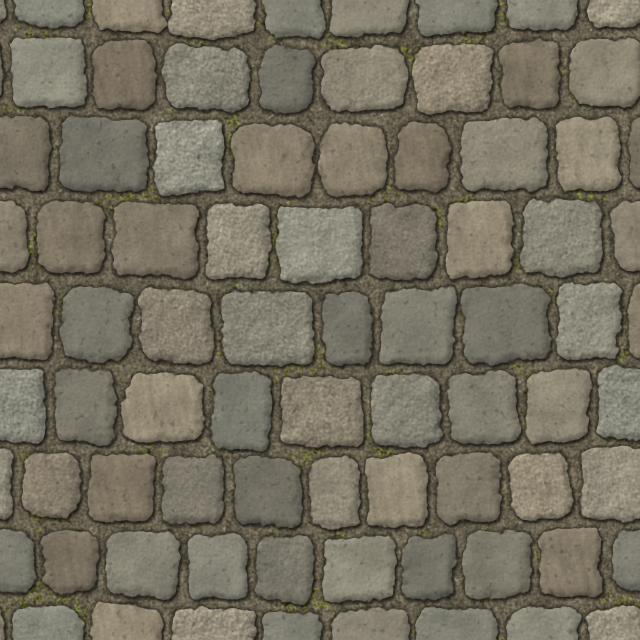
A Shadertoy shader for this texture:

```glsl
// Worn cobblestone paving: eight uneven courses of rounded setts in gritty soil.
// Each sett is a skewed rounded box between jittered joints, roughened and
// lit from the upper left with periodic gradient noise, so the tile is seamless.

const float TAU = 6.2831853;

vec3 hash3(vec2 p) {
    vec3 q = fract(p.xyx * vec3(.1031, .1030, .0973));
    q += dot(q, q.yxz + 33.33);
    return fract((q.xxy + q.yzz) * q.zyx);
}

float corner(vec2 cell, vec2 f, float period) {
    return dot(hash3(mod(cell, period) + 7.).xy * 2. - 1., f);
}

// Gradient noise with `period` cells across the canvas
float noise(vec2 uv, float period) {
    vec2 p = uv * period, i = floor(p), f = p - i;
    vec2 u = f * f * f * (f * (f * 6. - 15.) + 10.), e = vec2(1, 0);
    return mix(mix(corner(i, f, period), corner(i + e, f - e, period), u.x),
               mix(corner(i + e.yx, f - e.yx, period), corner(i + 1., f - 1., period), u.x), u.y);
}

float rowEdge(float row) {
    return row + .47 - .09 * sin(TAU * row / 8.);
}

float joint(float col, float row, float count) {
    return col + .3 * (hash3(vec2(mod(col, count) + 31., row + 5.)).x - .5);
}

// x: signed distance to the closest sett in course units, yz: its identity
vec3 nearestStone(vec2 uv) {
    float offsets[8] = float[8](.56, .2, .51, .84, .48, .83, .05, .17);
    vec2 p = uv * 8.;
    p.y -= .05 * cos(TAU * uv.x) + .06 * noise(uv, 9.);
    vec3 best = vec3(9);
    for (float r = -1.; r < 2.; r++) {
        float line = floor(p.y - .5) + r, row = mod(line, 8.);
        float count = row < 1.5 ? 9. : 8., offset = offsets[int(row)];
        float x = p.x * count / 8. - offset;
        float low = rowEdge(line), high = rowEdge(line + 1.);
        for (float c = -1.; c < 2.; c++) {
            float col = floor(x) + c;
            float left = joint(col, row, count), right = joint(col + 1., row, count);
            vec2 id = vec2(mod(col, count), row);
            vec3 rnd = hash3(id + 3.);
            vec2 q = p - vec2((.5 * (left + right) + offset) * 8. / count, .5 * (low + high));
            vec2 size = .5 * vec2((right - left) * 8. / count, high - low);
            size -= vec2(.045, .055) + .035 * rnd.xy;
            q += q.yx * (rnd.zx - .5) * vec2(.16, .1);
            float radius = .1 + .13 * rnd.y;
            vec2 b = abs(q) - size + radius;
            float d = length(max(b, 0.)) + min(max(b.x, b.y), 0.) - radius;
            if (d < best.x) best = vec3(d, id);
        }
    }
    best.x += .07 * noise(uv, 29.) + .045 * noise(uv, 67.) + .02 * noise(uv, 140.);
    return best;
}

// Fine surface relief of the setts
float relief(vec2 uv) {
    return noise(uv, 38.) + .6 * noise(uv, 83.) + .45 * noise(uv, 171.);
}

void mainImage(out vec4 fragColor, in vec2 fragCoord) {
    vec2 uv = fragCoord / iResolution.y;
    vec2 toLight = vec2(-.0035, .005);
    vec3 stone = nearestStone(uv);
    float d = stone.x, dLight = nearestStone(uv + toLight).x;
    vec3 rnd = hash3(stone.yz + 57.);
    float rough = smoothstep(.55, 1., rnd.z);
    float grain = noise(uv, 230.) + .7 * noise(uv, 149.);

    // Sett face: individual tint, stains, streaks, pits and lit relief
    vec3 face = mix(vec3(.455, .43, .375), vec3(.565, .545, .475), rnd.x);
    face += (rnd.y - .5) * vec3(.05, .005, -.025) + .03 * rough;
    float stain = noise(uv, 18.) + .5 * noise(uv, 47.);
    float streak = noise(vec2(uv.x * 5. + uv.y, uv.y), 20.) * smoothstep(.5, .9, rnd.y);
    float bump = relief(uv) - relief(uv + toLight * .6);
    float pits = smoothstep(.22, .5, noise(uv, 105.));
    face *= 1. + .14 * stain + .13 * streak + (.09 + .12 * rough) * grain;
    face *= 1. + (.1 + .22 * rough) * bump - .15 * pits;

    // Rounded rim, bright towards the light and dark away from it
    float rim = smoothstep(-.13, .01, d);
    float slope = clamp((dLight - d) / .05, -1., 1.);
    face *= 1. + rim * (.2 * slope - .13);

    // Soil with grit, pale pebbles and crevice shadows
    float grit = grain + .7 * noise(uv, 79.);
    vec3 soil = mix(vec3(.27, .25, .2), vec3(.5, .465, .385), clamp(.56 + .75 * grit, 0., 1.));
    soil += .13 * smoothstep(.3, .5, noise(uv + .37, 113.));
    soil *= 1. + .25 * noise(uv, 23.);

    // Moss in scattered tufts
    float moss = smoothstep(.08, .3, noise(uv + .21, 13.) + .35 * noise(uv, 61.));
    vec3 green = vec3(.44, .45, .2) * (.9 + .8 * grit);
    soil = mix(soil, green, .8 * moss * smoothstep(-.2, .25, noise(uv, 97.)));

    float shadow = smoothstep(.03, -.04, dLight);
    soil *= mix(.6, 1., smoothstep(0., .06, d)) * (1. - .42 * shadow);

    float pixel = 8. / iResolution.y;
    vec3 color = mix(face, soil, smoothstep(-pixel, pixel, d));
    fragColor = vec4(clamp(color, 0., 1.), 1);
}
```
